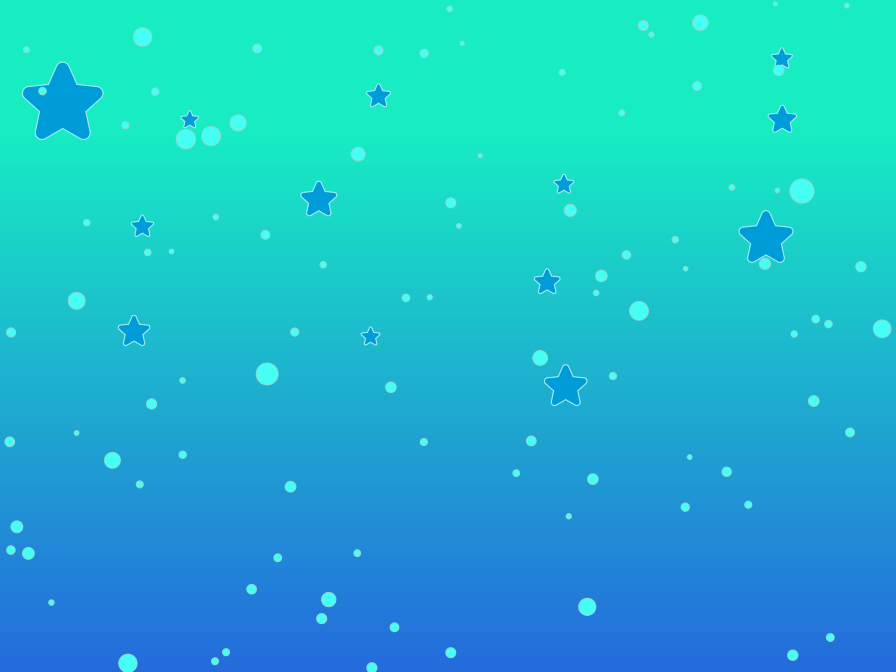
Reproduce this background procedurally as a Shadertoy shader.

```glsl
vec2 hash2(float n) {
    return fract(sin(n * vec2(127.1, 311.7)) * 43758.5453);
}

// Evenly spread but irregular point in the unit square
vec2 scatter(float i, vec2 start, float jitter) {
    return fract(start + i * vec2(0.7549, 0.5698) + jitter * hash2(i));
}

// Five-pointed star with rounded tips, fitting a unit circle
float starDistance(vec2 p) {
    const vec2 k1 = vec2(0.80902, -0.58779);
    const vec2 k2 = vec2(-k1.x, k1.y);
    p.x = abs(p.x);
    p -= 2.0 * max(dot(k1, p), 0.0) * k1;
    p -= 2.0 * max(dot(k2, p), 0.0) * k2;
    p.x = abs(p.x);
    p.y -= 0.82;
    vec2 edge = 0.47 * vec2(-k1.y, k1.x) - vec2(0.0, 1.0);
    float t = clamp(dot(p, edge) / dot(edge, edge), 0.0, 0.82);
    return length(p - edge * t) * sign(p.y * edge.x - p.x * edge.y) - 0.17;
}

// Paints a filled shape with a thin rim
vec3 paint(vec3 base, float d, vec3 fill, vec3 rim, float rimWidth) {
    float aa = 0.6 / iResolution.y;
    base = mix(base, rim, smoothstep(aa, -aa, d));
    return mix(base, fill, smoothstep(aa, -aa, d + rimWidth));
}

void mainImage(out vec4 fragColor, in vec2 fragCoord) {
    vec2 p = fragCoord / iResolution.y;
    vec2 canvas = vec2(iResolution.x / iResolution.y, 1.0);

    // Sky: blue at the bottom, flat mint above
    vec3 color = mix(vec3(0.14, 0.415, 0.865), vec3(0.09, 0.925, 0.765),
                     clamp(p.y / 0.8, 0.0, 1.0));

    // Stars, one large and the rest shrinking, in the upper part
    for (float i = 0.0; i < 13.0; i++) {
        vec2 spot = scatter(i, vec2(0.07, 0.85), 0.12);
        vec2 center = canvas * vec2(spot.x, 0.42 + 0.5 * spot.y);
        float size = 0.064 / pow(i + 1.0, 0.57);
        float d = size * starDistance((p - center) / size);
        color = paint(color, d, vec3(0.0, 0.61, 0.85), vec3(0.62, 0.92, 0.94), 0.0017);
    }

    // Bubbles, mostly tiny
    for (float i = 0.0; i < 94.0; i++) {
        vec2 center = canvas * scatter(i, vec2(0.31, 0.17), 0.3);
        float radius = 0.0038 + 0.005 * hash2(i + 200.0).x
                     + 0.012 * pow(hash2(i + 400.0).y, 7.0);
        float d = length(p - center) - radius;
        color = paint(color, d, vec3(0.27, 1.0, 0.96), vec3(0.55, 0.84, 0.8), 0.0015);
    }

    fragColor = vec4(color, 1.0);
}
```
